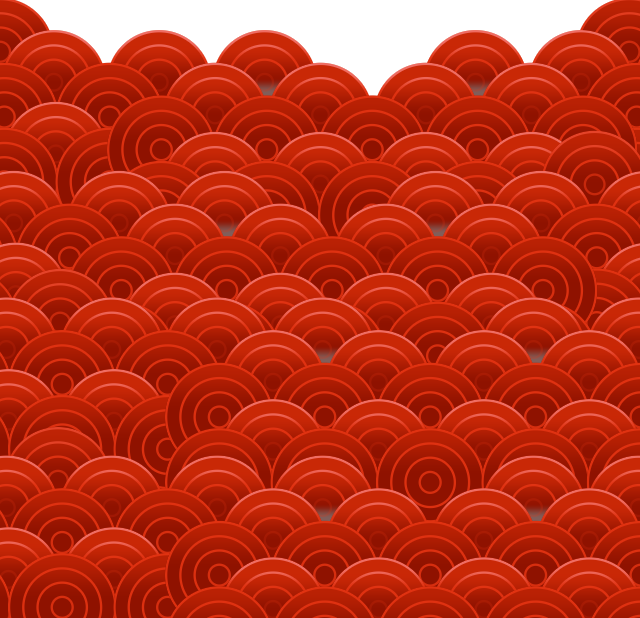
A Shadertoy shader for this pattern:

```glsl
const float DISCS_ACROSS = 6.07;   // one unit is the spacing of discs
const float RING_STEP = 0.135;
const float RING_HALF_WIDTH = 0.011;
const float INNER_REACH = 2.2;     // half the span of a cluster's core

const vec3 DEEP_RED = vec3(0.56, 0.07, 0.0);
const vec3 MID_RED = vec3(0.73, 0.13, 0.015);
const vec3 BRIGHT_RED = vec3(0.79, 0.155, 0.025);
const vec3 RING_RED = vec3(0.89, 0.20, 0.07);
const vec3 RING_PINK = vec3(0.95, 0.45, 0.42);
const vec3 SMOKE = vec3(0.50, 0.40, 0.39);

float coverage(float dist, float pixel) {
    return clamp(0.5 - dist / pixel, 0.0, 1.0);
}

// Lays one ringed disc over the base; q is measured from the disc's top, y up
vec3 paintDisc(vec3 base, vec2 q, float lit, float smoke, float pixel) {
    float radius = mix(0.515, 0.495, lit);
    q.y += radius;
    float dist = length(q);
    if (dist > radius + pixel) return base;
    float height = q.y / radius;

    // Shading from top to bottom
    vec3 darkFill = mix(DEEP_RED, MID_RED, smoothstep(0.1, 0.95, height));
    vec3 litFill = mix(DEEP_RED, BRIGHT_RED, smoothstep(-0.05, 0.7, height));
    vec3 color = mix(darkFill, litFill, lit);
    color = mix(color, SMOKE, smoke * (1.0 - smoothstep(-0.2, 0.08, height)));

    // Four concentric lines, pink where the light falls
    float depth = radius - RING_HALF_WIDTH - dist;
    float ring = clamp(round(depth / RING_STEP), 0.0, 3.0);
    float line = coverage(abs(depth - ring * RING_STEP) - RING_HALF_WIDTH, pixel);
    float strength = ring > 2.5 ? mix(0.85, 0.2, lit) : 0.92;
    vec3 ringColor = mix(RING_RED, RING_PINK, lit * smoothstep(0.4, 0.8, height));
    color = mix(color, ringColor, line * strength);

    return mix(base, color, coverage(dist - radius, pixel));
}

float rowTop(int row, bool inner) {
    float top = float(row) * 0.31;
    if (row == 2 && !inner) top += 0.06;
    if (row == 3) top += inner ? 0.035 : -0.005;
    return top;
}

// One row of a cluster; p is relative to the cluster's anchor, y down
vec3 paintRow(vec3 base, vec2 p, int layer, float pixel) {
    int row = layer < 4 ? layer : layer - 2;
    bool odd = row % 2 == 1;
    float shift = row == 0 ? 0.0 : (odd ? 0.53 : 0.02);
    float firstColumn = floor(p.x - shift);

    for (int side = 0; side < 2; side++) {
        float column = firstColumn + float(side);
        float centerX = column + shift;
        bool inner = abs(centerX) < INNER_REACH;
        bool present = layer == 1 || (layer > 3 ? inner : !inner);
        if (layer == 0) present = abs(column) > 0.5;
        if (!present) continue;

        float lit = (row == 0 || inner == odd) ? 1.0 : 0.0;
        float smoke = (row == 0 && abs(column) < 1.5) ? 0.9 : 0.0;
        vec2 q = vec2(p.x - centerX, rowTop(row, inner) - p.y);
        base = paintDisc(base, q, lit, smoke, pixel);
    }
    return base;
}

// Outer discs of rows 2 and 3 lie beneath the inner ones
vec3 paintCluster(vec3 base, vec2 p, float pixel) {
    for (int layer = 0; layer < 7; layer++) {
        base = paintRow(base, p, layer, pixel);
    }
    return base;
}

void mainImage(out vec4 fragColor, in vec2 fragCoord) {
    float pixel = DISCS_ACROSS / iResolution.x;
    vec2 p = vec2(fragCoord.x, iResolution.y - fragCoord.y) * pixel;
    vec3 color = vec3(1.0);

    // Shoulders in the two upper corners
    vec2 shoulder = vec2(abs(p.x - 2.985) - 2.985, -0.02 - p.y);
    color = paintDisc(color, shoulder, 0.2, 0.0, pixel);

    // Anchor of each cluster in xy, its stray disc in zw
    vec4 clusters[4] = vec4[4](
        vec4(3.51, 0.285, 5.64, 1.24),
        vec4(3.13, 1.62, 0.57, 2.55),
        vec4(4.06, 2.82, 0.55, 4.05),
        vec4(4.06, 4.32, -2.0, 4.0));

    for (int i = 0; i < 4; i++) {
        color = paintCluster(color, p - clusters[i].xy, pixel);
        vec2 stray = vec2(p.x - clusters[i].z, clusters[i].w - p.y);
        color = paintDisc(color, stray, 0.3, 0.0, pixel);
    }
    fragColor = vec4(color, 1.0);
}
```
